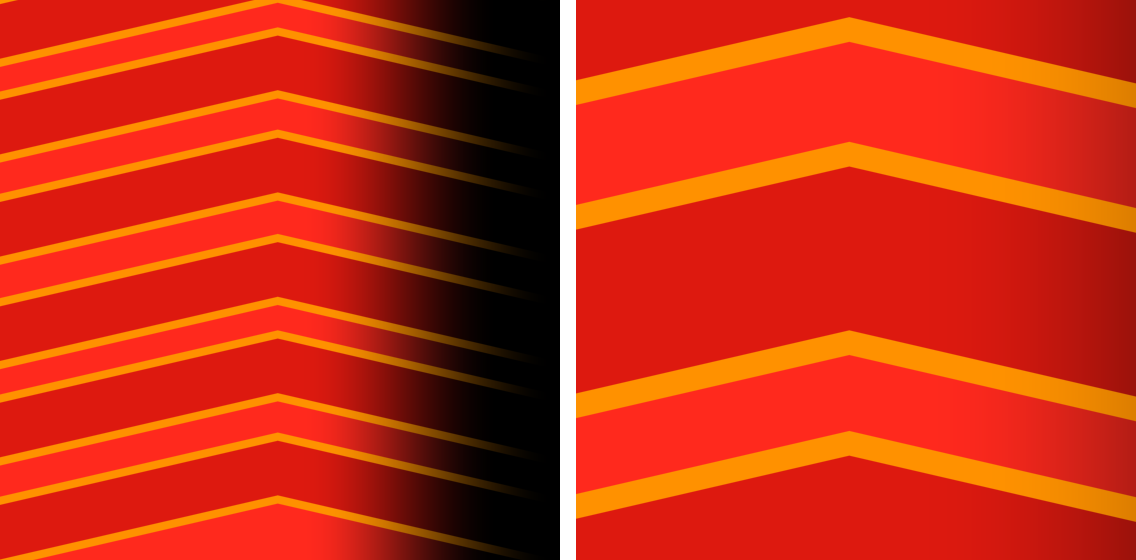
Left: the whole. Right: its middle third, enlarged.
Reproduce this pattern procedurally as a Shadertoy shader.

```glsl
// Stacked chevron bands in two reds, edged with orange lines, sinking into black at the right.
// Height is sheared around a vertical fold, then a loop lays down bands of uneven width
// separated by a constant gap. Fill and lines fade over slightly different ranges.

#define FOLD_X 0.496
#define SLOPE 0.231
#define FIRST_TOP -0.1862
#define GAP 0.1122
#define LINE_WIDTH 0.0147
#define FILL_FADE vec2(0.54, 0.89)
#define LINE_FADE vec2(0.57, 0.985)
#define DEEP_RED vec3(0.865, 0.098, 0.060)
#define BRIGHT_RED vec3(1.0, 0.160, 0.115)
#define ORANGE vec3(1.0, 0.570, 0.0)

const int BANDS = 7;
const float bandWidth[BANDS] = float[](0.0716, 0.0586, 0.0703, 0.0742, 0.0599, 0.0703, 0.2);

// Coverage of a horizontal strip, softened over one pixel
float strip(float y, float center, float width, float soft)
{
    return 1.0 - smoothstep(-soft, soft, abs(y - center) - 0.5 * width);
}

float fadeOut(float x, vec2 range)
{
    return 1.0 - smoothstep(range.x, range.y, x);
}

void mainImage(out vec4 fragColor, in vec2 fragCoord)
{
    vec2 uv = fragCoord / iResolution.xy;
    float soft = 0.8 / iResolution.y;

    // Depth below the top edge, folded into a chevron
    float depth = 1.0 - uv.y - SLOPE * abs(uv.x - FOLD_X);

    // Bright bands and the lines on both of their borders
    float band = 0.0;
    float line = 0.0;
    float top = FIRST_TOP;
    for (int i = 0; i < BANDS; i++)
    {
        float width = bandWidth[i];
        float bottom = top + width;
        band = max(band, strip(depth, 0.5 * (top + bottom), width, soft));
        line = max(line, strip(depth, top, LINE_WIDTH, soft));
        line = max(line, strip(depth, bottom, LINE_WIDTH, soft));
        top = bottom + GAP;
    }

    // Colour each layer with its own fade into black
    vec3 fill = mix(DEEP_RED, BRIGHT_RED, band) * fadeOut(uv.x, FILL_FADE);
    vec3 color = mix(fill, ORANGE * fadeOut(uv.x, LINE_FADE), line);
    fragColor = vec4(color, 1.0);
}
```
